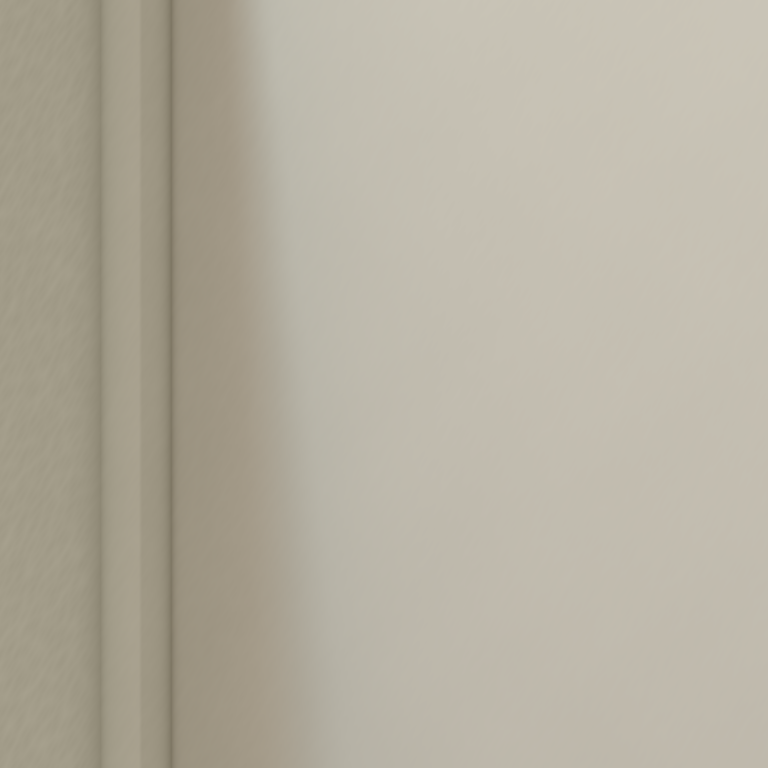
Write a Shadertoy shader that draws this texture.

```glsl
// Pale plaster wall with a soft shadow edge and a narrow vertical moulding.

vec2 hash2(vec2 p) {
    vec3 q = fract(p.xyx * vec3(0.1031, 0.103, 0.0973));
    q += dot(q, q.yzx + 33.33);
    return fract((q.xx + q.yz) * q.zy);
}

// Distance to the nearest scattered cell point.
float cellular(vec2 p) {
    vec2 cell = floor(p), f = fract(p);
    float nearest = 2.0;
    for (int y = -1; y <= 1; y++) {
        for (int x = -1; x <= 1; x++) {
            vec2 offset = vec2(x, y);
            vec2 d = offset + hash2(cell + offset) - f;
            nearest = min(nearest, dot(d, d));
        }
    }
    return sqrt(nearest);
}

// Fine brush marks leaning up to the right.
float brushGrain(vec2 p) {
    vec2 along = normalize(vec2(0.5, 0.87));
    vec2 q = vec2(dot(p, vec2(along.y, -along.x)), dot(p, along));
    return 0.6 * cellular(q * vec2(150.0, 38.0))
         + 0.4 * cellular(q * vec2(70.0, 20.0) + 17.0) - 0.5;
}

// Broad, faint mottling.
float mottle(vec2 p) {
    return sin(p.x * 17.0 + 2.0 * sin(p.y * 9.0)) * sin(p.y * 13.0 + p.x * 6.0)
         + 0.5 * sin(p.x * 31.0 - p.y * 23.0 + sin(p.y * 19.0));
}

float groove(float x, float center, float leftWidth, float rightWidth) {
    float d = x - center;
    return exp(-abs(d) / (d < 0.0 ? leftWidth : rightWidth));
}

void mainImage(out vec4 fragColor, in vec2 fragCoord) {
    vec2 uv = fragCoord / iResolution.xy;
    float x = uv.x, y = uv.y;

    // Lit wall, brighter toward the upper right.
    vec3 lit = mix(vec3(0.745, 0.722, 0.672), vec3(0.785, 0.765, 0.713), y);
    lit += 0.012 * (x - 0.6);
    float edge = mix(0.395, 0.322, y);
    float pastEdge = max(x - edge, 0.0);
    lit -= vec3(0.058, 0.045, 0.04) * exp(-pastEdge / 0.11);

    // Shaded wall, warming toward a penumbra that widens downward.
    vec3 shade = mix(vec3(0.612, 0.580, 0.508), vec3(0.655, 0.617, 0.548),
                     smoothstep(0.225, edge, x));
    shade -= 0.012 * y * smoothstep(0.22, 0.3, x);
    float blur = mix(0.068, 0.036, y);
    vec3 color = mix(shade, lit, smoothstep(edge - blur, edge + blur, x));

    // Left panel and the two faces of the moulding.
    vec3 panel = vec3(0.638, 0.614, 0.540);
    vec3 frontFace = mix(vec3(0.640, 0.617, 0.543), vec3(0.660, 0.632, 0.560),
                         smoothstep(0.135, 0.18, x));
    vec3 sideFace = vec3(0.622, 0.594, 0.520);
    vec3 trim = mix(frontFace, sideFace, smoothstep(0.180, 0.186, x));
    trim = mix(panel, trim, smoothstep(0.128, 0.136, x));
    color = mix(trim, color, smoothstep(0.220, 0.226, x));

    // Contact shadows in both joints.
    color -= 0.085 * groove(x, 0.131, 0.016, 0.006);
    color -= 0.125 * groove(x, 0.223, 0.008, 0.0045);

    // Surface texture, strongest on the left panel.
    float grainAmount = mix(0.035, 0.012, smoothstep(0.10, 0.14, x));
    grainAmount *= mix(1.0, 0.5, smoothstep(0.25, 0.45, x));
    color += grainAmount * brushGrain(uv) + 0.0018 * mottle(uv);

    fragColor = vec4(clamp(color, 0.0, 1.0), 1.0);
}
```
